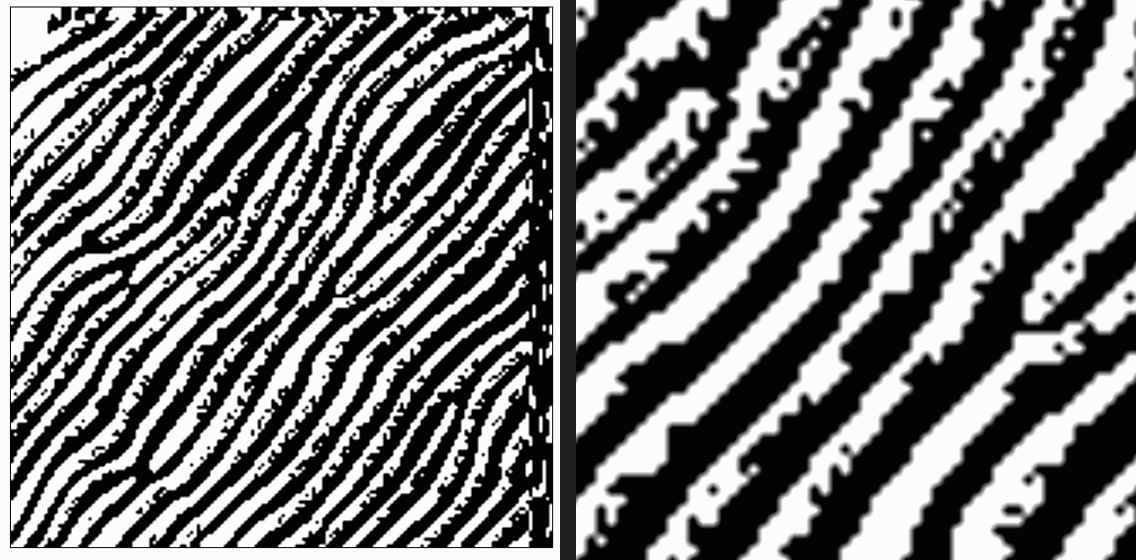
Left: the whole. Right: its middle third, enlarged.
Write a WebGL 2 fragment shader that draws this pattern.

```glsl
#version 300 es
precision highp float;
// Draws wavy black and white diagonal stripes with speckled flanks on a coarse soft grid, in a thin frame.

uniform vec2 u_resolution;
out vec4 fragColor;

const vec3 INK = vec3(0.01);
const vec3 PAPER = vec3(0.99);
const vec2 FRAME_MIN = vec2(0.0185, 0.0220);
const vec2 FRAME_MAX = vec2(0.9870, 0.9875);
const float FRAME_WIDTH = 0.0018;
const float GRID = 160.0;            // grains across the panel
const float GRAIN_CONTRAST = 1.5;    // steepness of the grain edges
const float STRIPE_PERIOD = 0.047;
const float STRIPE_ANGLE = 0.86;     // mean direction, radians
const float ANGLE_SPREAD = 0.30;
const float PHASE_SPREAD = 3.4;      // larger means more forks
const float PATCH_SIZE = 0.14;       // size of one coherent stripe patch
const float WARP = 0.030;
const float HALF_WIDTH = 0.245;      // white half width, in periods
const float WIDTH_SPREAD = 0.17;
const float SPECKLE_IN = -0.03;      // speckled flank, in periods
const float SPECKLE_OUT = -0.28;
const float DARK_EDGE = 0.955;       // start of the dark right strip
const float TAU = 6.2831853;

vec2 hash2(vec2 p) {
  vec3 h = fract(p.xyx * vec3(0.1031, 0.1030, 0.0973));
  h += dot(h, h.yzx + 33.33);
  return fract((h.xx + h.yz) * h.zy);
}

float cornerSlope(vec2 corner, vec2 offset) {
  float a = TAU * hash2(corner + 71.0).x;
  return dot(vec2(cos(a), sin(a)), offset);
}

float gradientNoise(vec2 p) {
  vec2 i = floor(p), f = fract(p);
  vec2 u = f * f * f * (f * (f * 6.0 - 15.0) + 10.0);
  vec2 e = vec2(1.0, 0.0);
  float low = mix(cornerSlope(i, f), cornerSlope(i + e, f - e), u.x);
  float high = mix(cornerSlope(i + e.yx, f - e.yx), cornerSlope(i + 1.0, f - 1.0), u.x);
  return 1.4 * mix(low, high, u.y);
}

vec2 stripeNormal(float angle) {
  return vec2(-sin(angle), cos(angle));
}

// Sum of wave patches: x is the phase in periods, y the strength.
vec2 stripeField(vec2 p) {
  vec2 home = floor(p / PATCH_SIZE);
  vec2 wave = vec2(0.0);
  float total = 0.0;
  float k = TAU / STRIPE_PERIOD;
  for (int y = -2; y <= 2; y++) {
    for (int x = -2; x <= 2; x++) {
      vec2 id = home + vec2(x, y);
      vec2 centre = (id + hash2(id + 19.0)) * PATCH_SIZE;
      vec2 d = p - centre;
      float weight = exp(-2.0 * dot(d, d) / (PATCH_SIZE * PATCH_SIZE));
      float angle = STRIPE_ANGLE + ANGLE_SPREAD * gradientNoise(centre * 2.5 + 7.0);
      float phase = k * (dot(d, stripeNormal(angle)) + dot(centre, stripeNormal(STRIPE_ANGLE)));
      phase += PHASE_SPREAD * (hash2(id + 43.0).x - 0.5);
      wave += weight * vec2(cos(phase), sin(phase));
      total += weight;
    }
  }
  return vec2(atan(wave.y, wave.x + 1e-7) / TAU, length(wave) / total);
}

// Black or white value of one grain.
float grain(vec2 cell) {
  vec2 p = (clamp(cell, vec2(0.0), vec2(GRID - 1.0)) + 0.5) / GRID;
  vec2 bend = vec2(gradientNoise(p * 4.0 + 3.0), gradientNoise(p * 4.0 + 31.0));
  vec2 field = stripeField(p + WARP * bend);
  vec2 across = stripeNormal(STRIPE_ANGLE);
  vec2 q = vec2(dot(p, vec2(across.y, -across.x)), dot(p, across));

  // Stripes swell to the left and thin out at weak spots.
  float halfWidth = HALF_WIDTH + WIDTH_SPREAD * gradientNoise(q * vec2(4.0, 9.0) + 11.0);
  halfWidth += 0.07 * (0.5 - p.x);
  halfWidth *= smoothstep(0.0, 0.2, field.y);
  float value = step(abs(field.x), halfWidth);

  // Broken chips along one flank of some stripes.
  float flank = step(SPECKLE_OUT, field.x) * step(field.x, SPECKLE_IN);
  float gate = step(-0.08, gradientNoise(q * vec2(5.0, 15.0) + 57.0));
  float chip = step(-0.03, gradientNoise(q * vec2(88.0, 55.0)));
  value = mix(value, chip, flank * gate);

  // Pale corner, chipped top rim and dark right strip.
  float ragged = gradientNoise(p * 28.0);
  float corner = length((p - vec2(0.0, 1.0)) * vec2(1.0, 0.6)) + 0.02 * ragged;
  value = max(value, step(corner, 0.07));
  float rim = step(0.12, gradientNoise(p * vec2(65.0, 40.0)));
  value = mix(value, rim, step(0.98, p.y + 0.012 * ragged) * step(0.08, p.x));
  float dash = step(0.3, gradientNoise(p * vec2(85.0, 24.0) + 5.0));
  return mix(value, dash, step(DARK_EDGE, p.x + 0.012 * ragged));
}

void main() {
  vec2 uv = gl_FragCoord.xy / u_resolution;
  float pixel = 1.0 / min(u_resolution.x, u_resolution.y);

  // Blend the four nearest grains.
  vec2 g = (uv - FRAME_MIN) / (FRAME_MAX - FRAME_MIN) * GRID - 0.5;
  vec2 i = floor(g), f = fract(g);
  float low = mix(grain(i), grain(i + vec2(1.0, 0.0)), f.x);
  float high = mix(grain(i + vec2(0.0, 1.0)), grain(i + 1.0), f.x);
  float value = clamp((mix(low, high, f.y) - 0.5) * GRAIN_CONTRAST + 0.5, 0.0, 1.0);

  // Thin dark frame on a pale margin.
  vec2 d = abs(uv - 0.5 * (FRAME_MIN + FRAME_MAX)) - 0.5 * (FRAME_MAX - FRAME_MIN);
  float box = max(d.x, d.y);
  float border = 1.0 - smoothstep(-0.5 * pixel, 0.5 * pixel, abs(box) - 0.5 * FRAME_WIDTH);
  value = mix(value, 1.0, smoothstep(-0.5 * pixel, 0.5 * pixel, box));
  value *= 1.0 - border;
  fragColor = vec4(mix(INK, PAPER, value), 1.0);
}
```
